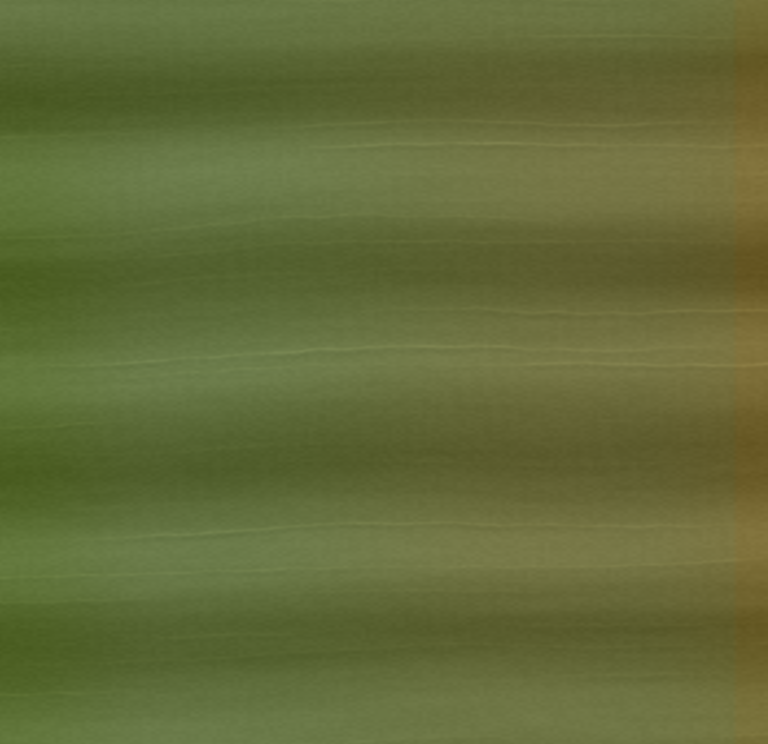
Give the GLSL for this texture, as a Shadertoy shader.

```glsl
// Soft olive-green fibrous bands with thin pale streaks, browning to the right.

const vec3 LIGHT_GREEN = vec3(0.425, 0.490, 0.295);
const vec3 DARK_GREEN  = vec3(0.305, 0.360, 0.160);
const vec3 LIGHT_OLIVE = vec3(0.470, 0.468, 0.275);
const vec3 DARK_OLIVE  = vec3(0.355, 0.350, 0.170);
const vec3 EDGE_TINT   = vec3(0.035, -0.015, -0.035);
const vec3 LEFT_TINT   = vec3(-0.030, -0.012, -0.050);
const vec3 STREAK_TINT = vec3(0.062, 0.060, 0.045);

const float BAND_PERIOD    = 0.250;
const float BAND_PHASE     = 0.125;
const float BAND_RISE      = 0.022;
const float STREAK_SPACING = 0.042;
const float STREAK_WIDTH   = 0.0024;
const float FIBRE_AMOUNT   = 0.032;
const float GRAIN_AMOUNT   = 0.022;
const float EDGE_START     = 0.957;
const float TAU            = 6.2831853;

float hash(vec2 p) {
    return fract(sin(dot(p, vec2(127.1, 311.7))) * 43758.5453);
}

float noise(vec2 p) {
    vec2 cell = floor(p);
    vec2 f = fract(p);
    f = f * f * (3.0 - 2.0 * f);
    return mix(mix(hash(cell), hash(cell + vec2(1, 0)), f.x),
               mix(hash(cell + vec2(0, 1)), hash(cell + vec2(1, 1)), f.x), f.y);
}

// Long horizontal fibres at three finenesses, centred on zero
float fibres(vec2 p) {
    return 0.45 * noise(p * vec2(3.0, 48.0))
         + 0.35 * noise(p * vec2(7.0, 115.0) + 31.0)
         + 0.20 * noise(p * vec2(22.0, 210.0) + 67.0) - 0.5;
}

// Broad light and dark bands: 0 is dark, 1 is light
float bands(vec2 p) {
    float wave = 0.5 - 0.5 * cos(TAU * (p.y - BAND_PHASE) / BAND_PERIOD);
    float mottling = noise(p * vec2(1.6, 13.0) + 5.0) - 0.5;
    float fineBands = noise(p * vec2(1.1, 30.0) + 19.0) - 0.5;
    return clamp(mix(0.08, 0.92, wave) + 0.28 * mottling + 0.18 * fineBands, 0.0, 1.0);
}

// Thin wavering pale lines, one per jittered row, with a faint shadow below
float streaks(vec2 p) {
    float sum = 0.0;
    float baseRow = floor(p.y / STREAK_SPACING);
    for (int i = -1; i <= 1; i++) {
        float row = baseRow + float(i);
        float jitter = 0.2 + 0.6 * hash(vec2(row, 3.0));
        float waver = 0.007 * (noise(vec2(p.x * 5.0, row * 7.0)) - 0.5)
                    + 0.0035 * (noise(vec2(p.x * 28.0, row * 11.0)) - 0.5);
        float d = (p.y - (row + jitter) * STREAK_SPACING - waver) / STREAK_WIDTH;
        float strength = smoothstep(0.25, 0.85, noise(vec2(p.x * 3.5, row * 5.0)))
                       * (0.5 + 0.5 * noise(vec2(p.x * 35.0, row * 13.0)))
                       * (0.4 + 0.6 * hash(vec2(row, 9.0)));
        float shadowOffset = d + 2.4;
        sum += strength * (exp(-d * d) - 0.45 * exp(-0.4 * shadowOffset * shadowOffset));
    }
    return sum;
}

void mainImage(out vec4 fragColor, in vec2 fragCoord) {
    vec2 uv = fragCoord / iResolution.xy;
    vec2 p = fragCoord / iResolution.y;

    // Bands climb gently from the left and undulate
    vec2 q = p;
    q.y -= BAND_RISE * smoothstep(0.0, 0.6, uv.x)
         + 0.018 * (noise(p * vec2(2.5, 3.0) + 40.0) - 0.5);

    // Green on the left turns olive on the right, less so at top and bottom
    float olive = smoothstep(0.22, 0.80, uv.x + 0.12 * (noise(p * 3.0 + 12.0) - 0.5));
    olive *= 1.0 - 0.55 * smoothstep(0.84, 1.0, uv.y);
    olive *= 1.0 - 0.45 * smoothstep(0.30, 0.0, uv.y);
    float tone = bands(q);
    vec3 color = mix(mix(DARK_GREEN, LIGHT_GREEN, tone),
                     mix(DARK_OLIVE, LIGHT_OLIVE, tone), olive);

    // Yellower left margin and a brown strip at the right
    color += LEFT_TINT * smoothstep(0.22, 0.0, uv.x) * smoothstep(1.0, 0.7, uv.y);
    float brown = 0.5 * smoothstep(0.80, 1.0, uv.x)
                + 0.6 * smoothstep(EDGE_START - 0.004, EDGE_START + 0.004, uv.x);
    color += EDGE_TINT * brown;

    // Fibres, streaks and fine grain
    color += FIBRE_AMOUNT * fibres(q);
    color += STREAK_TINT * streaks(q) * mix(0.4, 1.0, tone);
    float grain = noise(p * vec2(170.0, 260.0)) - 0.5;
    color += GRAIN_AMOUNT * grain;

    fragColor = vec4(color, 1.0);
}
```
